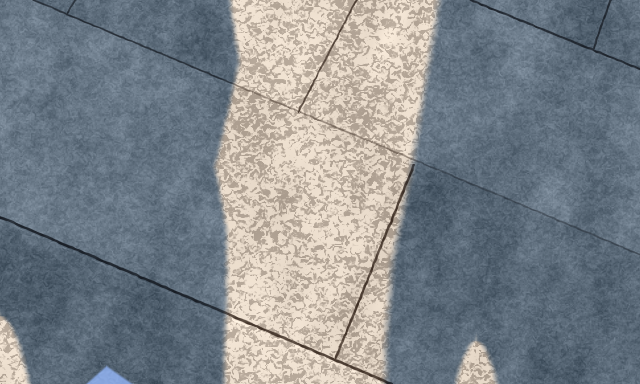
Reproduce this texture procedurally as a WebGL 2 fragment shader.

```glsl
#version 300 es
precision highp float;
// Slanted stone paving in blue shade, crossed by a ragged strip of warm sunlight.
// Joints are segment distances, light edges are sums of linear ramps, and the
// stone surface is layered value noise aligned with the slabs.

uniform vec2 u_resolution;
out vec4 outColor;

const float ASPECT = 1.67;
const vec3 SHADE_DARK = vec3(0.23, 0.29, 0.345);
const vec3 SHADE_LIGHT = vec3(0.51, 0.57, 0.63);
const vec3 SUN_DARK = vec3(0.64, 0.585, 0.53);
const vec3 SUN_LIGHT = vec3(0.955, 0.90, 0.835);
const vec3 JOINT_SHADE = vec3(0.09, 0.11, 0.14);
const vec3 JOINT_SUN = vec3(0.23, 0.17, 0.13);
const vec3 BLUE_PATCH = vec3(0.53, 0.65, 0.87);

float hash(vec2 p) {
  vec3 q = fract(p.xyx * 0.1031);
  q += dot(q, q.yzx + 33.33);
  return fract((q.x + q.y) * q.z);
}

float noise(vec2 p) {
  vec2 i = floor(p), f = fract(p);
  f = f * f * (3.0 - 2.0 * f);
  return mix(mix(hash(i), hash(i + vec2(1, 0)), f.x),
             mix(hash(i + vec2(0, 1)), hash(i + vec2(1, 1)), f.x), f.y);
}

float fbm(vec2 p) {
  float sum = 0.0, amp = 0.5;
  for (int i = 0; i < 4; i++) {
    sum += amp * noise(p);
    p = p * 2.03 + 17.3;
    amp *= 0.5;
  }
  return sum / 0.9375;
}

float ramp(float a, float b, float x) { return clamp((x - a) / (b - a), 0.0, 1.0); }

// 1 on the left of the directed line a-b, 0 on the right
float leftOf(vec2 p, vec2 a, vec2 b) {
  vec2 d = normalize(b - a), r = p - a;
  return smoothstep(-0.002, 0.002, d.x * r.y - d.y * r.x);
}

float joint(vec2 p, vec2 a, vec2 b, float halfWidth) {
  vec2 d = b - a, r = p - a;
  float dist = length(r - d * clamp(dot(r, d) / dot(d, d), 0.0, 1.0));
  float soft = max(0.0015, 0.7 / u_resolution.y);
  return 1.0 - smoothstep(halfWidth - soft, halfWidth + soft, dist);
}

// Rounded spike of light standing on the lower border
float spike(vec2 p, float centre, float halfWidth, float height) {
  return halfWidth * sqrt(max(0.0, 1.0 - p.y / height)) - abs(p.x - centre)
         - 0.4 * max(0.0, p.y - height);
}

float sunlight(vec2 p) {
  float y = p.y;
  float left = 0.585 + 0.006 * ramp(0.1, 0.2, y) - 0.030 * ramp(0.40, 0.565, y)
             + 0.063 * ramp(0.565, 0.835, y) - 0.024 * ramp(0.835, 1.0, y);
  float right = 1.007 + 0.017 * ramp(0.1, 0.32, y) + 0.050 * ramp(0.32, 0.56, y)
              + 0.072 * ramp(0.56, 1.0, y);
  float lit = smoothstep(-0.011, 0.011, p.x - left)
            * smoothstep(-0.016, 0.016, right - p.x);
  lit = max(lit, smoothstep(-0.010, 0.012, spike(p, 0.0, 0.078, 0.178)));
  return max(lit, smoothstep(-0.010, 0.012, spike(p, 1.243, 0.055, 0.113)));
}

void main() {
  vec2 p = gl_FragCoord.xy / u_resolution * vec2(ASPECT, 1.0);
  vec2 slab = vec2(dot(p, vec2(0.92, -0.39)), dot(p, vec2(0.39, 0.92)));

  // Long joints, then the short cross joints
  vec2 a0 = vec2(0.087, 1.0), a1 = vec2(1.670, 0.337);
  vec2 b0 = vec2(0.0, 0.435), b1 = vec2(1.022, 0.0);
  vec2 c0 = vec2(1.228, 1.0), c1 = vec2(1.670, 0.820);
  vec2 v0 = vec2(0.778, 0.709), v1 = vec2(0.930, 1.0);
  vec2 w0 = vec2(0.876, 0.067), w1 = vec2(1.080, 0.570);

  // Tone of each slab
  float above = leftOf(p, a0, a1), below = 1.0 - leftOf(p, b0, b1);
  float upper = mix(0.07, -0.10, leftOf(p, v0, v1));
  upper = mix(upper, -0.05, leftOf(p, c0, c1));
  float tone = mix(mix(-0.06, 0.05, leftOf(p, w0, w1)), upper, above);
  tone = mix(tone, -0.17, below);

  // Broad stains, streaks across the slabs and fine grain
  float stain = fbm(slab * vec2(9.0, 5.0) + 3.7) - 0.5;
  float streak = noise(slab * vec2(24.0, 7.0)) - 0.5;
  float mottle = fbm(slab * 32.0) - 0.5;
  vec2 warp = vec2(noise(p * 90.0), noise(p * 90.0 + 41.0));
  float grain = noise(p * vec2(125.0, 165.0) + warp * 2.5) - 0.5;
  float speck = noise(p * 290.0 + 9.0) - 0.5;
  float corner = exp(-18.0 * length(p - vec2(1.13, 0.50)));

  float shadeLevel = 0.52 + tone + 0.55 * stain + 0.12 * streak + 0.38 * mottle
                   + 0.34 * grain + 0.24 * speck - 0.25 * corner;
  float worms = smoothstep(-0.26, 0.16, grain + 0.35 * speck + 0.45 * stain + 0.2 * mottle);
  float sunLevel = 0.13 + 0.72 * worms + 0.30 * stain + 0.16 * streak
                 + 0.10 * above + 0.08 * below;
  vec3 shade = mix(SHADE_DARK, SHADE_LIGHT, clamp(shadeLevel, -0.1, 1.15));
  vec3 sun = mix(SUN_DARK, SUN_LIGHT, clamp(sunLevel, 0.0, 1.05));
  float lit = sunlight(p + 0.004 * (warp - 0.5));
  vec3 color = mix(shade, sun, lit);

  // Joints, with ragged strength and a faint lit rim
  vec2 j = p + 0.0025 * (warp - 0.5);
  float gap = joint(j, a0, a1, 0.0022) * mix(0.85, 0.50, smoothstep(0.55, 0.65, p.x));
  gap = max(gap, joint(j, b0, b1, 0.0034));
  gap = max(gap, 0.95 * joint(j, c0, c1, 0.0028));
  gap = max(gap, 0.90 * joint(j, v0, v1, 0.0025));
  gap = max(gap, joint(j, w0, w1, 0.0032));
  gap = max(gap, 0.9 * joint(j, vec2(1.548, 0.870), vec2(1.593, 1.0), 0.0028));
  gap = max(gap, 0.8 * joint(j, vec2(0.174, 0.963), vec2(0.196, 1.0), 0.0025));
  float rim = joint(j, b0 - vec2(0.0, 0.009), b1 - vec2(0.0, 0.009), 0.0015);
  color += 0.09 * rim * warp.x;
  color = mix(color, mix(JOINT_SHADE, JOINT_SUN, lit), gap * (0.75 + 0.25 * warp.y));

  // Pale blue corner on the lower border
  float patchEdge = 0.048 - p.y - max(0.89 * (0.278 - p.x), 0.69 * (p.x - 0.278));
  color = mix(color, BLUE_PATCH + 0.04 * grain, smoothstep(-0.004, 0.007, patchEdge));
  outColor = vec4(clamp(color, 0.0, 1.0), 1.0);
}
```
